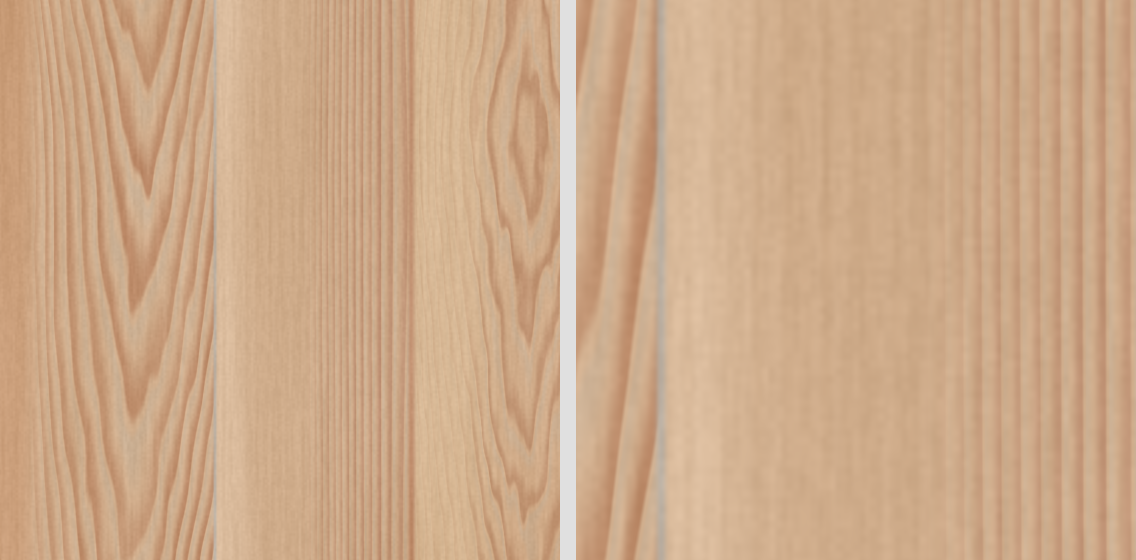
Left, the full canvas; right, a detail of the centre.
Write a Shadertoy shader that draws this texture.

```glsl
float hash(vec2 p) {
    vec3 q = fract(vec3(p.xyx) * 0.1031);
    q += dot(q, q.yzx + 33.33);
    return fract((q.x + q.y) * q.z);
}

float noise(vec2 p) {
    vec2 i = floor(p), f = fract(p);
    f = f * f * (3.0 - 2.0 * f);
    return mix(mix(hash(i), hash(i + vec2(1, 0)), f.x),
               mix(hash(i + vec2(0, 1)), hash(i + vec2(1, 1)), f.x), f.y);
}

// Growth ring: dark latewood with a crisp outer edge, then a pale grey halo
vec3 ring(vec3 base, vec3 latewood, float phase, float rise, float strength) {
    float t = fract(phase);
    float vary = 0.6 + 0.4 * hash(vec2(floor(phase) + 40.0, 7.0));
    float late = smoothstep(rise, 0.84, t) * (1.0 - smoothstep(0.86, 1.0, t));
    float halo = smoothstep(0.0, 0.1, t) * (1.0 - smoothstep(0.12, 0.4, t));
    vec3 col = mix(base, vec3(0.78, 0.69, 0.59), halo * 0.6 * strength);
    return mix(col, latewood, late * vary * strength);
}

// Left board: nested arches pointing down, finer rings towards the sides
vec3 archBoard(vec2 p) {
    float axis = 0.225 + 0.035 * p.y + 0.03 * (noise(vec2(3.0, p.y * 2.5)) - 0.5);
    float side = sqrt(pow(p.x - axis, 2.0) + 0.00012);
    float phase = 11.0 * side + 135.0 * side * side - 4.8 * p.y;
    phase += 1.1 * noise(vec2(p.x * 11.0, p.y * 2.6));
    phase += 0.35 * noise(vec2(p.x * 60.0, p.y * 9.0));
    float strength = smoothstep(0.04, 0.09, p.x) * mix(0.65, 1.0, smoothstep(0.1, 0.2, p.x));
    strength *= 0.75 + 0.4 * noise(vec2(p.x * 14.0, p.y * 5.0) + 9.0);
    vec3 base = mix(vec3(0.785, 0.61, 0.465), vec3(0.825, 0.69, 0.56), smoothstep(0.03, 0.08, p.x));
    return ring(base, vec3(0.715, 0.505, 0.37), phase, 0.28, strength);
}

// Middle board: plain on the left, straight rings widening to the right
vec3 straightBoard(vec2 p) {
    float u = p.x - 0.56;
    float phase = 95.0 * u - 150.0 * u * u + 0.8 * noise(vec2(p.x * 12.0, p.y * 1.5));
    vec3 base = mix(vec3(0.85, 0.725, 0.60), vec3(0.805, 0.665, 0.53), smoothstep(0.40, 0.47, p.x));
    float strength = mix(0.55, 1.0, smoothstep(0.57, 0.69, p.x)) * smoothstep(0.53, 0.58, p.x);
    return ring(base, vec3(0.725, 0.53, 0.415), phase, 0.3, strength);
}

// Right board: thin closed loops around a high centre, arches below
vec3 loopBoard(vec2 p) {
    float side = sqrt(pow(p.x - 0.945, 2.0) + 0.0001);
    float rise = sqrt(pow(p.y - 0.75, 2.0) + 0.003);
    float phase = 13.0 * side + 160.0 * side * side + 6.0 * rise;
    phase += 0.9 * noise(vec2(p.x * 11.0, p.y * 3.5) + 17.0);
    phase += 0.45 * noise(vec2(p.x * 75.0, p.y * 14.0));
    float strength = mix(0.2, 0.9, smoothstep(0.82, 0.89, p.x));
    vec3 base = mix(vec3(0.845, 0.72, 0.58), vec3(0.82, 0.675, 0.54), smoothstep(0.82, 0.93, p.x));
    return ring(base, vec3(0.73, 0.545, 0.415), phase, 0.48, strength);
}

void mainImage(out vec4 fragColor, in vec2 fragCoord) {
    vec2 p = fragCoord / iResolution.xy;

    // Three boards side by side
    vec3 col = mix(archBoard(p), straightBoard(p), smoothstep(0.380, 0.386, p.x));
    col = mix(col, loopBoard(p), smoothstep(0.735, 0.745, p.x));

    // Cool joint on the left, warm joint on the right
    col = mix(col, vec3(0.70, 0.68, 0.65), 0.75 * exp(-pow((p.x - 0.384) / 0.003, 2.0)));
    col = mix(col, vec3(0.74, 0.53, 0.40), 0.8 * exp(-pow((p.x - 0.734) / 0.005, 2.0)));

    // Long fibres, fine speckle and soft blotches
    float fibre = noise(p * vec2(170.0, 5.0)) - 0.5;
    float thread = noise(p * vec2(280.0, 50.0)) - 0.5;
    float speckle = noise(p * vec2(200.0, 220.0)) - 0.5;
    float blotch = noise(p * vec2(7.0, 3.0) + 5.0) - 0.5;
    col += fibre * vec3(0.030, 0.035, 0.040) + thread * 0.026 + speckle * 0.022;
    col += blotch * vec3(0.022, 0.032, 0.042);

    fragColor = vec4(col, 1.0);
}
```
